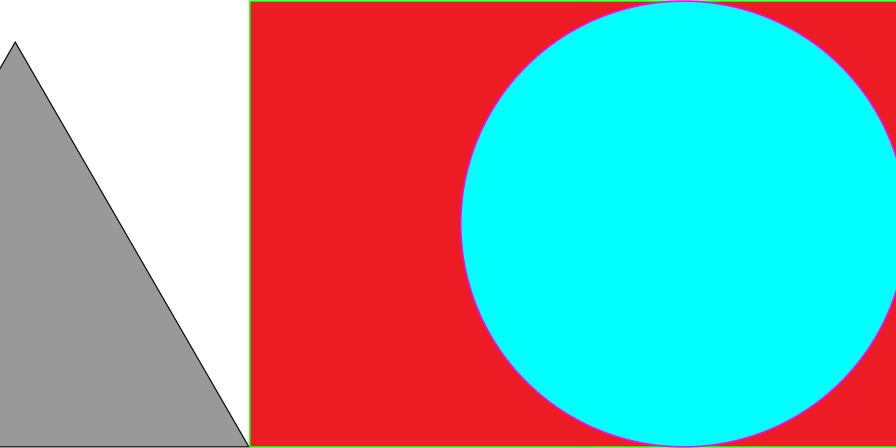
Reproduce this background procedurally as a Shadertoy shader.

```glsl
// Flat outlined shapes on white: a grey triangle, a red panel and a cyan disc.

// Share of a pixel that lies inside a signed distance.
float coverage(float dist) {
    return clamp(0.5 - dist * iResolution.y, 0.0, 1.0);
}

// Lays a filled shape with a centred outline over the base colour.
vec3 paint(vec3 base, float dist, vec3 fill, vec3 stroke, float width) {
    base = mix(base, fill, coverage(dist));
    return mix(base, stroke, coverage(abs(dist) - 0.5 * width));
}

// Equilateral triangle given by its apex and the height of its base.
float triangleDistance(vec2 p, vec2 apex, float baseY) {
    vec2 q = p - apex;
    float sides = dot(vec2(abs(q.x), q.y), vec2(0.8660, 0.5));
    return max(sides, baseY - p.y);
}

// Panel that runs past the right side of the canvas.
float panelDistance(vec2 p, float left, float halfHeight) {
    return max(left - p.x, abs(p.y - 0.5) - halfHeight);
}

void mainImage(out vec4 fragColor, in vec2 fragCoord) {
    // Canvas height is one unit.
    vec2 p = fragCoord / iResolution.y;
    vec3 color = vec3(1.0);

    // Grey triangle, cut by the left side
    float triangle = triangleDistance(p, vec2(0.034, 0.906), 0.0026);
    color = paint(color, triangle, vec3(0.6), vec3(0.0), 0.0026);

    // Red panel with a green frame
    float panel = panelDistance(p, 0.5580, 0.4974);
    color = paint(color, panel, vec3(0.93, 0.11, 0.14), vec3(0.0, 1.0, 0.0), 0.0034);

    // Cyan disc with a magenta rim
    float disc = length(p - vec2(1.526, 0.5)) - 0.4974;
    color = paint(color, disc, vec3(0.0, 1.0, 1.0), vec3(1.0, 0.0, 1.0), 0.0034);

    fragColor = vec4(color, 1.0);
}
```
